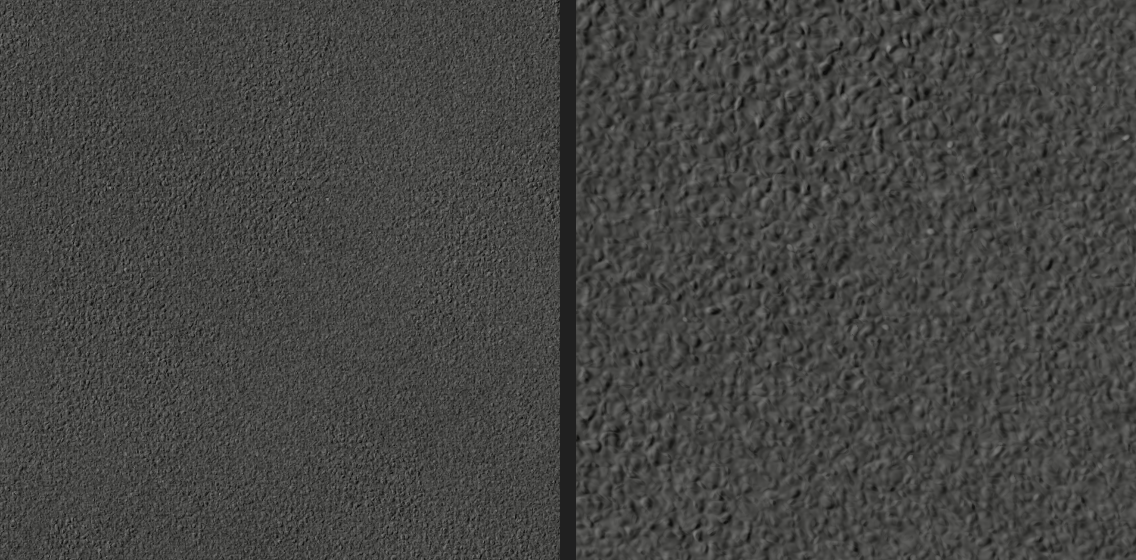
Left: the whole. Right: its middle third, enlarged.
Reproduce this texture procedurally as a Shadertoy shader.

```glsl
// Dark grey asphalt: tiny rounded stones lit from the upper left, with fine grit.

float hash(vec2 p) {
    vec3 q = fract(vec3(p.xyx) * vec3(0.1031, 0.1030, 0.0973));
    q += dot(q, q.yzx + 33.33);
    return fract((q.x + q.y) * q.z);
}

float noise(vec2 p) {
    vec2 cell = floor(p), f = fract(p);
    f = f * f * (3.0 - 2.0 * f);
    return mix(mix(hash(cell), hash(cell + vec2(1, 0)), f.x),
               mix(hash(cell + vec2(0, 1)), hash(cell + vec2(1, 1)), f.x), f.y);
}

// Scattered flat-topped stones: x is the height, y a random tone of the top stone.
vec2 stones(vec2 p) {
    vec2 home = floor(p), top = vec2(0.0, 0.5);
    for (int j = -1; j <= 1; j++)
    for (int i = -1; i <= 1; i++) {
        vec2 cell = home + vec2(i, j);
        vec2 center = cell + 0.1 + 0.8 * vec2(hash(cell + 11.3), hash(cell + 47.9));
        float angle = 2.4 * (hash(cell + 83.1) - 0.5);
        float c = cos(angle), s = sin(angle);
        vec2 d = mat2(c, -s, s, c) * (p - center);
        d.y *= 0.72;
        float radius = mix(0.32, 0.62, hash(cell + 131.7));
        float level = mix(0.35, 1.0, hash(cell + 171.3));
        float height = level * smoothstep(1.0, 0.3, length(d) / radius);
        if (height > top.x) top = vec2(height, hash(cell + 211.9));
    }
    return top;
}

void mainImage(out vec4 fragColor, in vec2 fragCoord) {
    vec2 uv = fragCoord / iResolution.y;
    vec2 toLight = 0.0023 * normalize(vec2(-0.9, 0.45));

    // Irregular outlines and worn or rough patches
    vec2 p = uv + 0.003 * (vec2(noise(uv * 150.0), noise(uv * 150.0 + 57.0)) - 0.5);
    float patches = 0.55 * noise(uv * 6.0 + 3.0) + 0.45 * noise(uv * 17.0 + 9.0);
    float rough = mix(0.65, 1.35, smoothstep(0.25, 0.75, patches));

    // Relief: slopes facing the light brighten, the others fall into shadow
    vec2 coarse = stones(p * 105.0);
    vec2 fine = stones(p * 190.0 + 31.0);
    float relief = 0.13 * rough * (coarse.x - stones((p + toLight) * 105.0).x);
    relief += 0.075 * (fine.x - stones((p + toLight) * 190.0 + 31.0).x);
    relief *= relief < 0.0 ? 1.3 : 1.0;

    // Stone tones, grit and a few pale chips
    float grey = 0.277 + relief;
    grey += 0.04 * (coarse.y - 0.5) * coarse.x;
    grey += 0.09 * (noise(uv * 380.0) - 0.5) + 0.08 * (noise(uv * 250.0 + 71.0) - 0.5);
    grey += 0.02 * (noise(uv * 4.0 + 23.0) - 0.5);
    grey += 0.13 * smoothstep(0.975, 1.0, fine.y) * fine.x;

    vec3 asphalt = vec3(grey) + vec3(0.001, 0.001, -0.007);
    fragColor = vec4(clamp(asphalt, 0.06, 0.75), 1.0);
}
```
